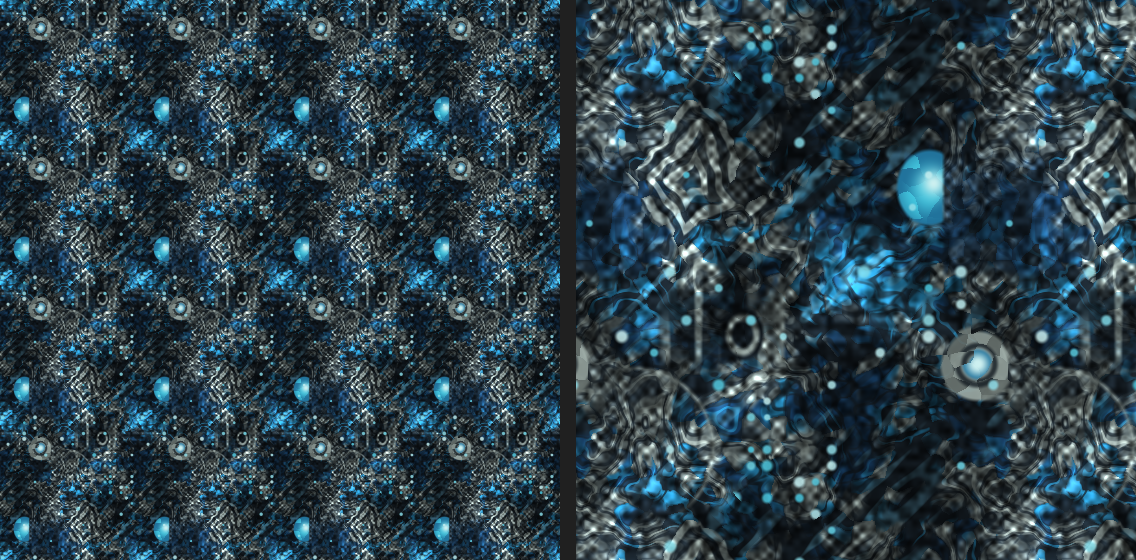
Left, the full canvas; right, a detail of the centre.
Give the GLSL for this pattern, as a WebGL 1 fragment shader.

```glsl
precision highp float;
uniform vec2 u_resolution;

const float REPEATS = 4.0;
const float SOFT = 0.006;  // edge softness, in tile units
const float WARP = 0.13;
const float FACETS = 24.0;
const float TRACES = 8.0;
const float GLINT_CELLS = 26.0;
const float GRAIN = 1.15;
const vec2 ORB = vec2(0.175, 0.22);
const vec2 ROSETTE = vec2(0.29, 0.80);
const vec2 DOME = vec2(0.47, 0.60);
const vec2 BARS = vec2(0.68, 0.89);
const vec2 PLATE = vec2(0.63, 0.22);
const vec2 CLUSTER = vec2(0.77, 0.53);
const vec3 INK = vec3(0.075, 0.105, 0.13);
const vec3 NAVY = vec3(0.08, 0.21, 0.34);
const vec3 BLUE = vec3(0.13, 0.45, 0.61);
const vec3 SLATE = vec3(0.27, 0.31, 0.32);
const vec3 STONE = vec3(0.55, 0.60, 0.58);
const vec3 AQUA = vec3(0.25, 0.76, 0.86);
const vec3 PALE = vec3(0.80, 0.94, 0.94);

float hash(vec2 p) {
  vec3 q = fract(p.xyx * 0.1031);
  q += dot(q, q.yzx + 33.33);
  return fract((q.x + q.y) * q.z);
}
// Value noise that wraps after "period" cells
float noise(vec2 p, vec2 period, float seed) {
  vec2 i = floor(p), f = fract(p);
  f = f * f * (3.0 - 2.0 * f);
  vec2 a = mod(i, period) + seed, b = mod(i + 1.0, period) + seed;
  return mix(mix(hash(a), hash(vec2(b.x, a.y)), f.x),
             mix(hash(vec2(a.x, b.y)), hash(b), f.x), f.y);
}
float fbm(vec2 p, float cells, float seed) {
  float sum = 0.0, amp = 0.53;
  for (int k = 0; k < 4; k++) {
    sum += amp * noise(p * cells, vec2(cells), seed);
    cells *= 2.0;
    amp *= 0.5;
  }
  return sum;
}
// Wrapped Voronoi: border distance and two random values of the cell
vec3 facets(vec2 p) {
  vec2 base = floor(p), id = base;
  float near = 9.0, second = 9.0;
  for (int k = 0; k < 9; k++) {
    vec2 cell = base + vec2(mod(float(k), 3.0), floor(float(k) / 3.0)) - 1.0;
    vec2 key = mod(cell, FACETS);
    float d = length(cell + vec2(hash(key + 3.0), hash(key + 61.0)) - p);
    second = min(second, max(near, d));
    if (d < near) { near = d; id = key; }
  }
  return vec3(second - near, hash(id + 17.0), hash(id + 41.0));
}
vec2 around(vec2 p, vec2 center) { return fract(p - center + 0.5) - 0.5; }
float glow(vec2 p, vec2 center, float radius) {
  vec2 d = around(p, center) / radius;
  return exp(-dot(d, d));
}
float fill(float d) { return 1.0 - smoothstep(-SOFT, SOFT, d); }

void main() {
  vec2 p = fract(gl_FragCoord.xy / u_resolution * REPEATS);
  vec2 w = p + WARP * (vec2(fbm(p, 5.0, 5.0), fbm(p, 5.0, 23.0)) - 0.5);
  vec3 facet = facets(w * FACETS);

  // Blue glass and grey metal chips
  float blue = fbm(p, 6.0, 71.0) + 0.24 * glow(p, vec2(0.80, 0.70), 0.12)
    + 0.17 * glow(p, vec2(0.15, 0.94), 0.18) + 0.10 * glow(p, DOME, 0.14);
  float grey = fbm(w, 8.0, 37.0) + 0.18 * glow(p, vec2(0.92, 0.56), 0.10)
    + 0.14 * glow(p, PLATE, 0.13) + 0.2 * glow(p, vec2(0.12, 0.22), 0.08)
    + 0.15 * glow(p, vec2(0.30, 0.47), 0.08);
  float metal = smoothstep(0.48, 0.60, grey + 0.4 * (facet.z - 0.5));
  vec3 col = mix(INK, NAVY, smoothstep(0.36, 0.60, fbm(w, 7.0, 11.0) + 0.4 * (facet.y - 0.5)));
  col = mix(col, BLUE, smoothstep(0.56, 0.74, blue + 0.45 * (facet.y - 0.5)));
  col = mix(col, mix(SLATE, STONE, 0.6 * facet.y * facet.y), metal);
  col = mix(col, INK, 0.55 * (1.0 - smoothstep(0.02, 0.25, facet.x)));

  // Winding traces with dark grooves
  float trace = abs(fract(fbm(w, 6.0, 53.0) * TRACES) * 2.0 - 1.0);
  col = mix(col, mix(BLUE, STONE, metal), 0.7 * smoothstep(0.7, 0.9, trace) * smoothstep(0.44, 0.56, max(grey, blue)));
  col = mix(col, INK, 0.75 * (1.0 - smoothstep(0.1, 0.38, trace)));

  // Rising diagonal streaks, strongest at the lower right
  vec2 diagonal = vec2(p.x - p.y, p.x + p.y) + 0.2 * (w - p);
  float streak = noise(diagonal * vec2(32.0, 10.0), vec2(32.0, 10.0), 83.0);
  float slope = 0.35 + 0.5 * glow(p, vec2(0.93, 0.22), 0.22);
  col = mix(col, mix(BLUE, STONE, 0.4 + 0.6 * metal), slope * smoothstep(0.66, 0.85, streak));
  col = mix(col, INK, 1.1 * slope * (1.0 - smoothstep(0.2, 0.42, streak)));

  // Dark panel with a straight left edge, dome rim
  float panel = fill(0.208 - p.x) * (1.0 - smoothstep(0.40, 0.58, p.x));
  panel *= smoothstep(0.0, 0.03, p.y) * (1.0 - smoothstep(0.20, 0.36, p.y));
  col = mix(col, mix(INK, NAVY, facet.y), 0.7 * panel);
  vec2 d = around(p, DOME);
  col = mix(col, STONE, 0.6 * fill(abs(length(d) - 0.19) - 0.004) * smoothstep(0.0, 0.1, d.x + 0.5 * d.y));

  // Upright bars with a small loop, stepped plate
  d = around(p, BARS);
  float bar = noise(p * vec2(40.0, 6.0), vec2(40.0, 6.0), 29.0);
  float area = fill(abs(d.x) - 0.15) * (1.0 - smoothstep(0.07, 0.11, abs(d.y)));
  col = mix(col, mix(INK, STONE, smoothstep(0.45, 0.9, bar)), 0.7 * area);
  float loopDist = length((d - vec2(0.05, -0.02)) * vec2(1.0, 0.8));
  col = mix(col, mix(INK, STONE, 0.8 * fill(abs(loopDist - 0.033) - 0.007)), fill(loopDist - 0.05));
  d = around(w + 0.5 * (w - p), PLATE);
  float rim = max(abs(d.x) * 0.8, 0.75 * (abs(d.x) + abs(d.y)));
  float steps = smoothstep(0.35, 0.65, abs(fract(rim * 22.0 + 0.3) * 2.0 - 1.0));
  col = mix(col, mix(INK, STONE, steps), 0.6 * fill(rim - 0.12 - 0.06 * (facet.z - 0.5)));

  // Broad shading, beaded mesh and grain
  col *= mix(0.65, 1.4, smoothstep(0.3, 0.7, fbm(p, 4.0, 101.0)));
  vec2 bead = cos(6.2832 * 32.0 * p);
  col *= 1.0 + 0.35 * metal * bead.x * bead.y;
  col *= 1.0 + GRAIN * (noise(p * 64.0, vec2(64.0), 7.0) - 0.5);

  // Rosette with a bright core
  float r = length(around(p, ROSETTE)) + 0.025 * (facet.z - 0.5);
  col = mix(col, STONE * (0.7 + 0.5 * facet.y), 0.9 * fill(r - 0.08));
  col = mix(col, INK, 0.8 * fill(abs(r - 0.042) - 0.007));
  col = mix(col, mix(PALE, BLUE, smoothstep(0.0, 0.035, r)), fill(r - 0.03));

  // Orb cut by the panel edge
  r = length(around(p, ORB) * vec2(1.1, 0.95));
  vec3 orb = mix(AQUA, BLUE, smoothstep(0.02, 0.09, r + 0.06 * (facet.z - 0.5)));
  orb = mix(orb, PALE, glow(p, ORB + 0.01, 0.028));
  col = mix(col, orb, fill(r - 0.085) * fill(p.x - 0.208));

  // Glints, denser around the cluster
  vec2 cell = floor(p * GLINT_CELLS);
  float chance = 0.04 + 0.35 * glow(p, CLUSTER, 0.08) + 0.16 * glow(p, vec2(0.85, 0.64), 0.13);
  float size = 0.25 + 0.3 * hash(cell + 131.0);
  float glint = step(hash(cell + 97.0), chance) * (1.0 - smoothstep(0.4 * size, size, length(fract(p * GLINT_CELLS) - 0.5)));
  col = mix(col, mix(AQUA, PALE, hash(cell + 19.0)), 0.85 * glint);
  gl_FragColor = vec4(clamp(col, 0.0, 1.0), 1.0);
}
```
